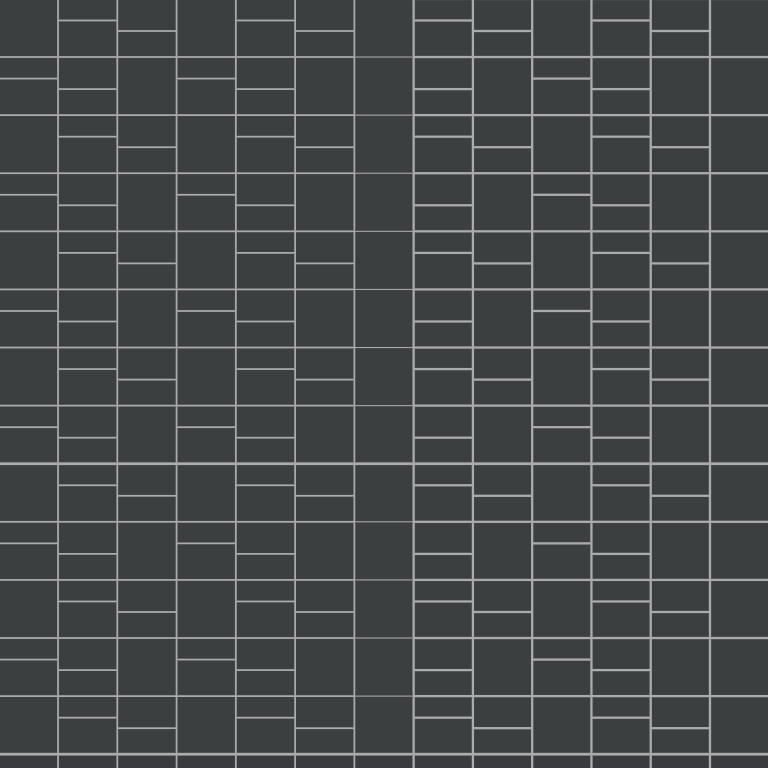
Write a WebGL 1 fragment shader that draws this pattern.

```glsl
precision highp float;
// Dark slate tile grid with pale joints and staggered half-tile dashes.

uniform vec2 u_resolution;

const vec2 PITCH = vec2(0.07717, 0.07565);
const vec2 ORIGIN = vec2(-0.0016, -0.0014);
const vec3 SLATE = vec3(0.236, 0.248, 0.251);
const vec3 FOOT_SLATE = vec3(0.228, 0.232, 0.243);
const vec3 JOINT = vec3(0.665, 0.670, 0.675);
const float THIN = 0.0023;
const float THICK = 0.0030;
const float HAIRLINE = 0.0014;
const float HEAVY = 0.0036;

// Share of a pixel covered by a line of the given width.
float lineCoverage(float dist, float width, float pixel) {
  float low = max(dist - 0.5 * pixel, -0.5 * width);
  float high = min(dist + 0.5 * pixel, 0.5 * width);
  return max(high - low, 0.0) / pixel;
}

float isIndex(float value, float index) {
  return 1.0 - step(0.5, abs(value - index));
}

// Joints grow wider from the seventh column line onward.
float sideWidth(float index) {
  return mix(THIN, THICK, step(6.5, index));
}

// Row joints: a hairline through the plain column, heavy on two rows.
float rowWidth(float column, float row) {
  float width = mix(sideWidth(column), HAIRLINE, isIndex(column, 6.0));
  return mix(width, HEAVY, max(isIndex(row, 8.0), isIndex(row, 13.0)));
}

// Dash height inside a tile, measured from its top; negative means none.
float dashHeight(vec2 tile) {
  float kind = mod(tile.x, 3.0);
  float odd = mod(tile.y, 2.0);
  float plain = step(5.5, tile.x) * isIndex(mod(tile.x, 6.0), 0.0);
  float upper = isIndex(kind + odd, 1.0);
  float lower = isIndex(kind + odd, 2.0);
  float height = 0.371 * upper + 0.552 * lower;
  return (upper + lower) * (1.0 - plain) > 0.5 ? height : -1.0;
}

void main() {
  vec2 uv = gl_FragCoord.xy / u_resolution;
  vec2 pixel = 1.0 / u_resolution;
  vec2 grid = (vec2(uv.x, 1.0 - uv.y) - ORIGIN) / PITCH;
  vec2 tile = floor(grid);
  vec2 nearest = floor(grid + 0.5);
  vec2 offset = (grid - nearest) * PITCH;

  // Grid joints
  float joint = lineCoverage(offset.x, sideWidth(nearest.x), pixel.x);
  float rowJoint = lineCoverage(offset.y, rowWidth(tile.x, nearest.y), pixel.y);
  joint = max(joint, rowJoint);

  // Staggered dashes
  float height = dashHeight(tile);
  float dashDistance = (fract(grid.y) - height) * PITCH.y;
  float dash = lineCoverage(dashDistance, sideWidth(tile.x), pixel.y);
  joint = max(joint, dash * step(0.0, height));

  vec3 ground = mix(SLATE, FOOT_SLATE, step(12.5, tile.y));
  gl_FragColor = vec4(mix(ground, JOINT, joint), 1.0);
}
```
